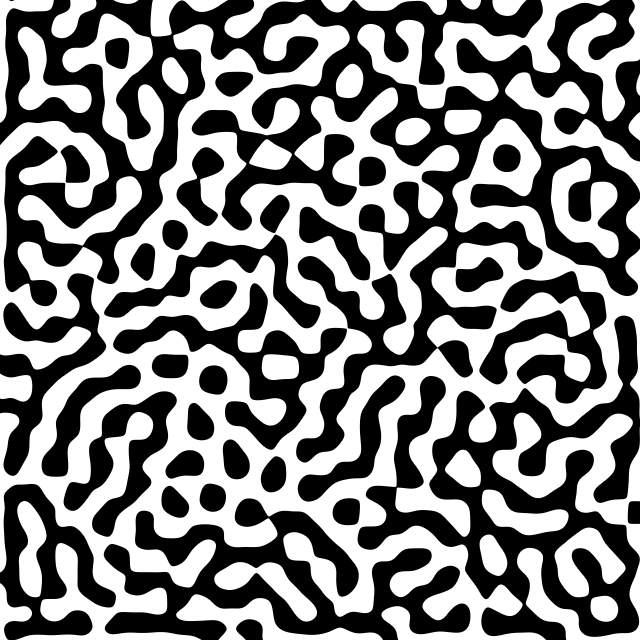
This pattern is drawn by a WebGL 1 fragment shader. Its source:

```glsl
precision highp float;
// Black and white labyrinth of short, round-ended, even-width bands, like a reaction-diffusion state.

uniform vec2 u_resolution;

const float TAU = 6.2831853;
const float BANDS = 17.5;          // band periods across the canvas
const float CELLS = BANDS * 3.0;   // lattice cells across the canvas
const int WAVES = 16;

vec3 waves[WAVES];                 // xy: wave vector per cell, z: phase

// Plane waves of nearly equal length, spread over all directions.
void makeWaves() {
  for (int i = 0; i < WAVES; i++) {
    float n = float(i) + 1.0;
    float angle = 0.5 * TAU * fract(n * 0.618034);
    float pitch = TAU / 3.0 * (0.86 + 0.28 * fract(n * 0.7549));
    float phase = TAU * fract(sin(n * 91.7) * 437.58);
    waves[i] = vec3(pitch * cos(angle), pitch * sin(angle), phase);
  }
}

// Seed value at a lattice point: layered waves plus bands along the border, pushed towards -1 or 1.
float seed(vec2 cell) {
  float sum = 0.0;
  for (int i = 0; i < WAVES; i++) {
    sum += cos(dot(cell, waves[i].xy) + waves[i].z);
  }
  vec2 inset = 0.5 - abs(cell / CELLS - 0.5);
  float border = min(inset.x, inset.y);
  float frame = cos(TAU * BANDS * (border - 0.024)) * exp(-border * border / 0.002);
  float value = sum / sqrt(0.5 * float(WAVES)) + 1.5 * frame;
  return value / sqrt(value * value + 0.06);
}

// Band-pass filter over the seeds, which evens out the band widths.
// Returns the field in x and its gradient in yz.
vec3 bandField(vec2 p) {
  const float WIDTH2 = 1.82;       // squared kernel width in cells
  vec2 nearest = floor(p + 0.5);
  vec3 field = vec3(0.0);
  for (int j = -4; j <= 4; j++) {
    for (int i = -4; i <= 4; i++) {
      vec2 cell = nearest + vec2(float(i), float(j));
      vec2 d = p - cell;
      float s = dot(d, d) / WIDTH2;
      float kernel = 1.0 - 2.0 * s + 0.5 * s * s;
      float slope = -3.0 + 3.0 * s - 0.5 * s * s;
      field += seed(cell) * exp(-s) * vec3(kernel, slope * 2.0 * d / WIDTH2);
    }
  }
  return field;
}

void main() {
  makeWaves();
  vec3 field = bandField(gl_FragCoord.xy / u_resolution * CELLS);

  // Distance to the band edge, softened over one pixel.
  float edge = (field.x - 0.04) / max(length(field.yz), 0.05);
  float pixel = CELLS / min(u_resolution.x, u_resolution.y);
  float ink = clamp(0.5 + edge / pixel, 0.0, 1.0);
  gl_FragColor = vec4(vec3(1.0 - ink), 1.0);
}
```
